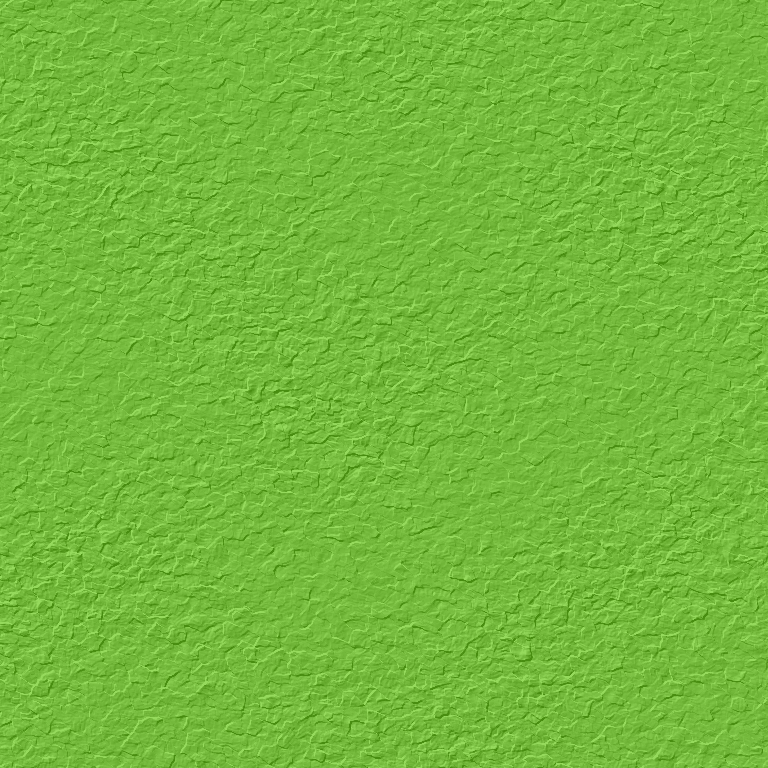
This texture is drawn by a WebGL 1 fragment shader. Its source:

```glsl
precision highp float;
// Green painted plaster: small cracked, overlapping flakes in shallow relief, lit from the upper left.
uniform vec2 u_resolution;

const vec3 PAINT = vec3(0.457, 0.726, 0.237);     // evenly lit paint
const vec3 TONE_STEP = vec3(0.100, 0.100, 0.099); // colour change per unit of light
const vec2 FLAKE_SIZE = vec2(0.0225, 0.0155);
const vec2 CHIP_SIZE = vec2(0.0112, 0.0078);
const vec2 GRAIN_SIZE = vec2(0.0058, 0.0044);
const vec2 AWAY_FROM_LIGHT = vec2(0.60, -0.80);
const float BEVEL = 0.0012;        // half width of a lit edge
const float CHIP_HEIGHT = 0.52;
const float GRAIN_HEIGHT = 0.20;
const float TILT = 0.70;           // slope of each flake
const float CRACK_DEPTH = 1.0;     // groove between neighbouring flakes
const float RIDGE_HEIGHT = 0.07;   // brush ridges across a flake
const float RIDGE_FREQUENCY = 18.0;
const float EDGE_SHARPNESS = 55.0;
const float RELIEF_GAIN = 1.85;
const float DARKEST = -1.75;
const float BRIGHTEST = 1.30;
const float PATCHINESS = 0.14;     // contrast drift between patches
const float EDGE_BREAKS = 0.38;    // how far flake edges fade in and out
const float MEAN_LEVEL = 0.33;

vec3 hash3(vec2 p) {
  vec3 q = fract(vec3(p.xyx) * vec3(0.1031, 0.1030, 0.0973));
  q += dot(q, q.yxz + 33.33);
  return fract((q.xxy + q.yzz) * q.zyx);
}

// Layered sines that gently bend the flake outlines.
vec2 warp(vec2 p) {
  vec2 broad = sin(p.yx * vec2(47.0, 39.0) + 2.0 * sin(p * vec2(23.0, 31.0)));
  vec2 medium = sin(p.yx * vec2(171.0, 143.0) + 2.0 * sin(p * vec2(89.0, 113.0)));
  vec2 fine = sin(p.yx * vec2(433.0, 391.0) + 2.0 * sin(p * vec2(307.0, 269.0)));
  return p + 0.0030 * broad + 0.0010 * medium + 0.0007 * fine;
}

// Cellular height: tilted, ridged plates at their own levels, some ringed by a crack.
float plates(vec2 p, float ridgeHeight, float crackDepth) {
  vec2 cell = floor(p);
  float total = 0.0;
  float weightSum = 1e-24;
  float squareSum = 1e-24;
  float crackSum = 0.0;
  for (int y = -1; y <= 1; y++) {
    for (int x = -1; x <= 1; x++) {
      vec2 id = cell + vec2(float(x), float(y));
      vec3 rnd = hash3(id + 57.0);
      vec2 offset = p - id - 0.03 - 0.94 * rnd.xy;
      float angle = 6.2832 * fract(rnd.z * 7.13 + rnd.x);
      vec2 slope = vec2(cos(angle), sin(angle));
      float bend = 0.25 * sin(4.0 * dot(offset, vec2(-slope.y, slope.x)));
      float ridge = sin(RIDGE_FREQUENCY * (dot(offset, slope) + bend));
      // Squaring keeps most plates low, so strong edges stay short and sparse.
      float level = rnd.z * rnd.z + TILT * dot(offset, slope) + ridgeHeight * ridge;
      float weight = exp(-EDGE_SHARPNESS * dot(offset, offset));
      total += weight * level;
      crackSum += weight * rnd.y * rnd.y;
      weightSum += weight;
      squareSum += weight * weight;
    }
  }
  // Zero inside a plate, about one half where two plates meet.
  float border = 1.0 - min(squareSum / (weightSum * weightSum), 1.0);
  return (total - crackDepth * border * crackSum) / weightSum;
}

// Uneven relief that lets flake edges fade out along their length.
float edgeStrength(vec2 p) {
  float a = sin(dot(p, vec2(131.0, 97.0)) + 2.0 * sin(dot(p, vec2(-61.0, 149.0))));
  float b = sin(dot(p, vec2(-113.0, 187.0)) + 2.0 * sin(dot(p, vec2(139.0, 53.0))));
  return 1.0 + EDGE_BREAKS * (a + b);
}

float height(vec2 p) {
  vec2 q = warp(p);
  float flakes = plates(q / FLAKE_SIZE, RIDGE_HEIGHT, CRACK_DEPTH) - MEAN_LEVEL;
  float chips = plates(q / CHIP_SIZE + 91.0, 0.0, 0.5 * CRACK_DEPTH);
  float grain = plates(p / GRAIN_SIZE + 37.0, 0.0, 0.0);
  return edgeStrength(p) * flakes + CHIP_HEIGHT * chips + GRAIN_HEIGHT * grain;
}

// Broad drift between smooth and rough patches.
float roughness(vec2 p) {
  float drift = sin(9.0 * p.x + 2.0 * sin(7.0 * p.y + 1.0))
              + sin(13.0 * p.y + 2.0 * sin(8.0 * p.x + 4.0));
  return 1.0 + PATCHINESS * drift;
}

void main() {
  vec2 p = gl_FragCoord.xy / u_resolution.y;
  vec2 reach = BEVEL * AWAY_FROM_LIGHT;

  // Slopes facing the light brighten, slopes facing away darken.
  float relief = height(p + reach) - height(p - reach);
  float light = clamp(relief * RELIEF_GAIN * roughness(p), DARKEST, BRIGHTEST);

  gl_FragColor = vec4(PAINT + TONE_STEP * light, 1.0);
}
```
